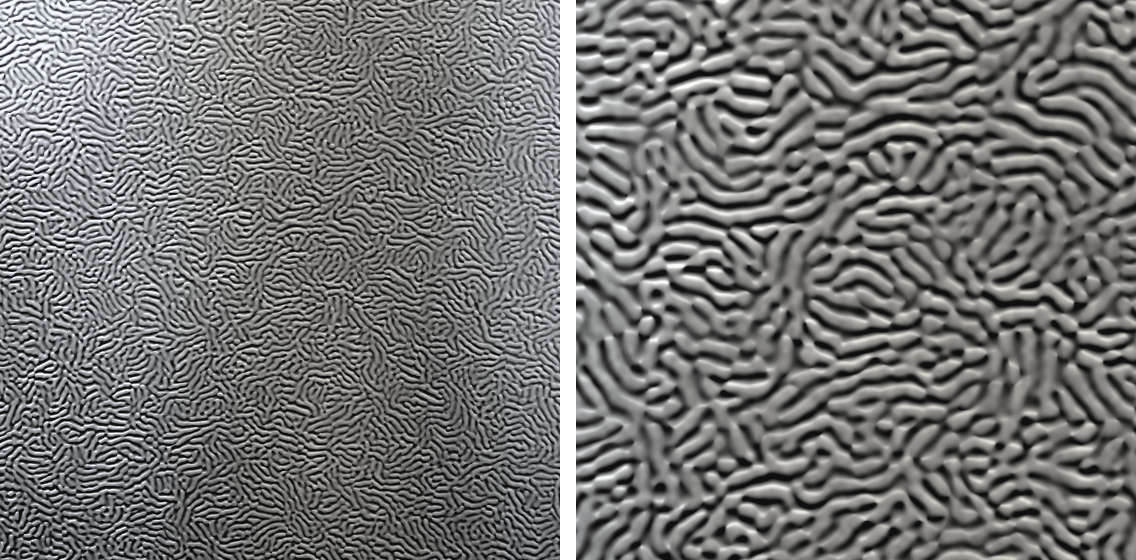
Left: the whole. Right: its middle third, enlarged.
This texture is drawn by a WebGL 1 fragment shader. Its source:

```glsl
precision highp float;
// Embossed metal sheet covered with a maze of short, winding ridges.
// Plane waves in many directions, favoured locally by a noise field, sum to
// a relief whose phase and slope are lit from above under a soft sheen.

uniform vec2 u_resolution;

const float TAU = 6.28319;
const float RIDGES_ACROSS = 83.0;
const int WAVE_COUNT = 48;

float hash1(float n) {
  return fract(sin(n * 127.1 + 3.7) * 43758.5);
}

float hash2(vec2 cell) {
  vec3 q = fract(cell.xyx * vec3(0.1031, 0.1030, 0.0973));
  q += dot(q, q.yzx + 33.33);
  return fract((q.x + q.y) * q.z);
}

float valueNoise(vec2 p) {
  vec2 cell = floor(p);
  vec2 f = fract(p);
  f = f * f * (3.0 - 2.0 * f);
  float low = mix(hash2(cell), hash2(cell + vec2(1.0, 0.0)), f.x);
  float high = mix(hash2(cell + vec2(0.0, 1.0)), hash2(cell + 1.0), f.x);
  return mix(low, high, f.y);
}

vec2 vectorNoise(vec2 p) {
  return 2.0 * vec2(valueNoise(p), valueNoise(p + 71.0)) - 1.0;
}

float glow(vec2 p, vec2 center, float radius) {
  vec2 d = (p - center) / radius;
  return exp(-dot(d, d));
}

// Height in x, gradient per unit of phase in yz. The preference is a vector
// at twice the favoured wave angle; its length sets how strong the favour is.
vec3 waveRelief(vec2 p, float cycles, vec2 preference) {
  vec3 relief = vec3(0.0);
  float power = 0.0;
  for (int i = 0; i < WAVE_COUNT; i++) {
    float n = float(i);
    float angle = 0.5 * TAU * (n + hash1(n)) / float(WAVE_COUNT);
    float stretch = 1.0 + 0.5 * (hash1(n + 61.0) - 0.5);
    vec2 wave = stretch * vec2(cos(angle), sin(angle));
    float weight = exp(dot(preference, vec2(cos(2.0 * angle), sin(2.0 * angle))));
    float phase = TAU * (cycles * dot(wave, p) + hash1(n + 137.0));
    relief += weight * vec3(cos(phase), -sin(phase) * wave);
    power += weight * weight;
  }
  return relief / sqrt(power);
}

// Plump ridges: gray backs, bright lit edges and sharp, narrow shadows.
float embossing(vec3 relief, vec2 lightDir) {
  vec3 even = relief / sqrt(dot(relief, relief) + 0.03);
  float flank = -dot(even.yz, lightDir);
  float sharpEdge = -flank * even.x;
  float groove = 1.0 - smoothstep(-0.95, -0.3, even.x);
  return 0.76 * flank + 0.32 * even.x + 0.46 * sharpEdge - 0.08 * groove + 0.02;
}

// Broad brightness of the sheet.
float sheen(vec2 p) {
  float light = mix(0.335, 0.47, p.y);
  light += 0.32 * glow(p, vec2(0.03, 1.0), 0.3);
  light += 0.09 * glow(p, vec2(0.22, 0.48), 0.22);
  light += 0.14 * smoothstep(0.74, 1.0, p.x) * smoothstep(0.0, 0.5, p.y);
  return light + 0.07 * (valueNoise(p * 5.0) - 0.5);
}

// Warm middle, slightly blue margins.
vec3 reflectedTint(vec2 p) {
  const vec3 WARM = vec3(1.015, 1.0, 0.97);
  const vec3 COOL = vec3(0.975, 1.0, 1.03);
  float margin = smoothstep(0.05, 0.42, abs(p.x - 0.6));
  return mix(WARM, COOL, margin);
}

void main() {
  vec2 p = gl_FragCoord.xy / u_resolution.y;
  vec2 uv = gl_FragCoord.xy / u_resolution;

  // Each small patch favours its own ridge direction, bent gently.
  vec2 preference = 2.0 * vectorNoise(p * 37.0) + vec2(-0.25, 0.1);
  vec2 bent = p + 0.005 * vectorNoise(p * 9.0);
  vec3 relief = waveRelief(bent, RIDGES_ACROSS, preference);
  vec2 lightDir = normalize(mix(vec2(-0.3, 0.95), vec2(0.45, 0.9), uv.x));
  float emboss = embossing(relief, lightDir);

  // Contrast and gloss grow toward the left, and vary ridge by ridge.
  float leftness = 1.0 - smoothstep(0.0, 0.7, uv.x);
  float variation = 0.65 + 0.7 * valueNoise(p * 55.0);
  float contrast = mix(0.36, 0.5, leftness) * variation;
  float gloss = smoothstep(0.45, 0.9, emboss) * mix(0.08, 0.24, leftness);
  float grain = 0.1 * (valueNoise(p * 240.0) - 0.5);

  float tone = sheen(uv) + contrast * emboss + gloss * variation + grain;
  tone = clamp(tone, 0.06, 0.98);
  gl_FragColor = vec4(clamp(tone * reflectedTint(uv), 0.0, 1.0), 1.0);
}
```
